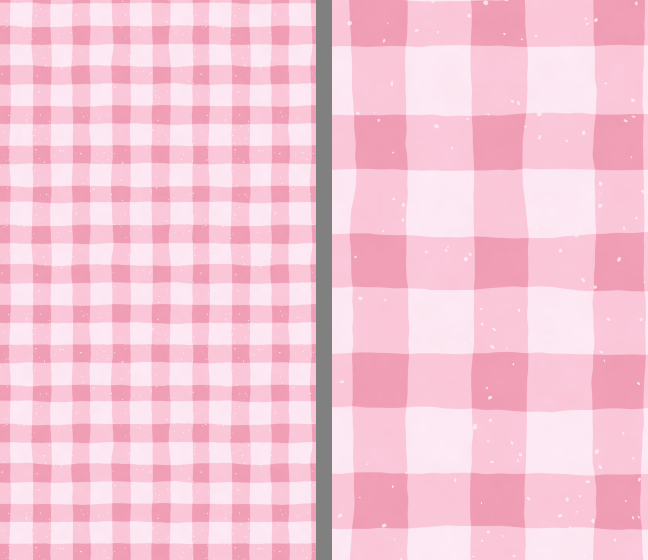
Left, the full canvas; right, a detail of the centre.
Give the GLSL for this pattern, as a Shadertoy shader.

```glsl
#define CELLS_ACROSS 7.94
#define PHASE vec2(0.046, 0.184)
#define TILE 5.0
#define HALF_WIDTH 0.227
#define THIN_LOSS 0.024
#define WOBBLE 0.042
#define FLECK_GRID 8.0
#define FLECK_CHANCE 0.36
#define FLECK_RADIUS 0.018
#define PALE vec3(0.99, 0.91, 0.95)
#define PINK vec3(0.98, 0.78, 0.85)
#define ROSE vec3(0.94, 0.62, 0.71)

float hash(vec2 p) {
    vec3 q = fract(p.xyx * vec3(0.1031, 0.1030, 0.0973));
    q += dot(q, q.yzx + 33.33);
    return fract((q.x + q.y) * q.z);
}

// Value noise along one line, repeating after a whole number of steps
float lineNoise(float x, float period, float seed) {
    float i = floor(x), f = fract(x);
    float a = hash(vec2(mod(i, period), seed));
    float b = hash(vec2(mod(i + 1.0, period), seed));
    return mix(a, b, f * f * (3.0 - 2.0 * f)) - 0.5;
}

float noise(vec2 p) {
    vec2 i = floor(p), f = fract(p);
    f *= f * (3.0 - 2.0 * f);
    float low = mix(hash(i), hash(i + vec2(1, 0)), f.x);
    float high = mix(hash(i + vec2(0, 1)), hash(i + vec2(1, 1)), f.x);
    return mix(low, high, f.y);
}

float edgeOffset(float along, float seed) {
    return WOBBLE * (lineNoise(along * 1.4, TILE * 1.4, seed)
                   + 0.5 * lineNoise(along * 3.0, TILE * 3.0, seed + 7.0)
                   + 0.25 * lineNoise(along * 9.0, TILE * 9.0, seed + 13.0));
}

// Coverage of hand-painted stripes; both edges wander independently
float stripes(float across, float along, float thinIndex, float seed, float pixel) {
    float id = floor(across + 0.5);
    float offset = across - id;
    float index = mod(id, TILE);
    float halfWidth = HALF_WIDTH - THIN_LOSS * (1.0 - step(0.5, abs(index - thinIndex)));
    float edgeSeed = seed + index * 31.0;
    float inside = halfWidth + min(offset + edgeOffset(along, edgeSeed),
                                   edgeOffset(along, edgeSeed + 17.0) - offset);
    return smoothstep(-0.7 * pixel, 0.7 * pixel, inside);
}

// Small slanted flecks, gathered in loose clusters
float flecks(vec2 p, float pixel) {
    vec2 g = p * FLECK_GRID;
    vec2 home = floor(g);
    float cover = 0.0;
    for (int y = -1; y <= 1; y++)
    for (int x = -1; x <= 1; x++) {
        vec2 cell = home + vec2(x, y);
        vec2 key = mod(cell, TILE * FLECK_GRID) + 3.0;
        vec2 center = cell + vec2(hash(key + 41.0), hash(key + 83.0));
        vec2 d = (g - center) / FLECK_GRID;
        float angle = 6.2832 * hash(key + 127.0);
        vec2 axis = vec2(cos(angle), sin(angle));
        d = vec2(dot(d, axis), dot(d, vec2(-axis.y, axis.x)));
        d.y *= 1.0 + hash(key + 191.0);
        float radius = FLECK_RADIUS * mix(0.45, 1.2, hash(key + 151.0));
        float chance = FLECK_CHANCE * smoothstep(0.1, 0.8, noise(key * 0.35));
        float present = step(hash(key), chance);
        float blob = 1.0 - smoothstep(-0.6 * pixel, 0.6 * pixel, length(d) - radius);
        cover = max(cover, present * blob);
    }
    return cover;
}

void mainImage(out vec4 fragColor, in vec2 fragCoord) {
    float pixel = CELLS_ACROSS / iResolution.x;
    vec2 p = fragCoord * pixel - PHASE;

    // Two sets of stripes, darkest where they cross
    float columns = stripes(p.x, p.y, 0.0, 3.0, pixel);
    float rows = stripes(p.y, p.x, 4.0, 211.0, pixel);
    vec3 color = mix(mix(PALE, PINK, columns), mix(PINK, ROSE, columns), rows);

    // Faint uneven pigment
    float mottle = noise(p * 5.0 + 60.0) + 0.5 * noise(p * 19.0 + 90.0) - 0.75;
    color += mottle * vec3(0.004, 0.014, 0.012);

    // Flecks of bare ground
    float strength = mix(0.4, 0.8, max(columns, rows));
    color = mix(color, vec3(1.0, 0.94, 0.96), flecks(p, pixel) * strength);

    fragColor = vec4(color, 1.0);
}
```
